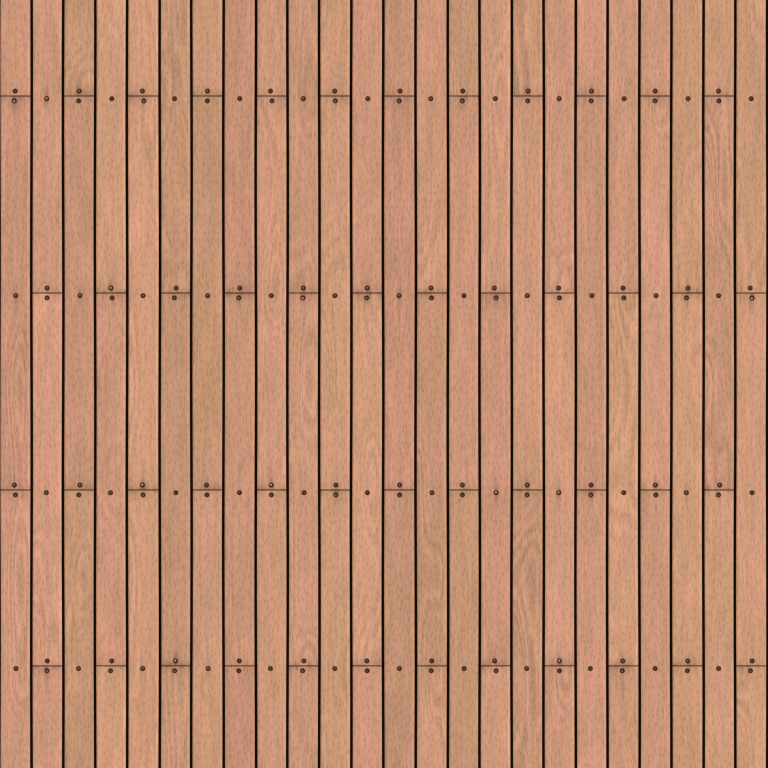
A three.js fragment shader for this texture:

```glsl
// Timber decking: narrow vertical boards with dark gaps, staggered butt joints
// and screws. Each board gets its own tint and grain from stretched, wrapping
// value noise, cellular pores and sine rings; everything repeats on the unit square.
varying vec2 vUv;

#define BOARDS 24.0
#define GAP_HALF 0.0016
#define JOINT_HALF 0.0007
#define SOFT 0.0010
#define SCREW_RADIUS 0.0032
#define SCREW_OFFSET 0.0064
#define GRAIN 0.105
#define FIGURE 0.050
#define PORES 0.075
#define WEAR 0.20

const float TAU = 6.2831853;
const vec3 TAN_WOOD = vec3(0.785, 0.595, 0.462);
const vec3 PINK_WOOD = vec3(0.800, 0.582, 0.475);
const vec3 GAP_DARK = vec3(0.075, 0.050, 0.030);
const vec3 JOINT_BROWN = vec3(0.25, 0.17, 0.12);
const vec3 SCREW_RIM = vec3(0.20, 0.13, 0.10);
const vec3 SCREW_HEAD = vec3(0.43, 0.32, 0.26);

float hash(vec2 p) {
  vec3 q = fract(p.xyx * 0.1031);
  q += dot(q, q.yzx + 33.33);
  return fract((q.x + q.y) * q.z);
}

// Value noise that wraps vertically after the given number of cells
float noise(vec2 p, float period) {
  vec2 i = floor(p), f = fract(p);
  f *= f * (3.0 - 2.0 * f);
  float y0 = mod(i.y, period), y1 = mod(i.y + 1.0, period);
  return mix(mix(hash(vec2(i.x, y0)), hash(vec2(i.x + 1.0, y0)), f.x),
             mix(hash(vec2(i.x, y1)), hash(vec2(i.x + 1.0, y1)), f.x), f.y);
}

// Distance to the nearest scattered point, with the same vertical wrap
float cellular(vec2 p, float period) {
  vec2 i = floor(p), f = fract(p);
  float nearest = 1.0;
  for (int a = -1; a <= 1; a++) for (int b = -1; b <= 1; b++) {
    vec2 o = vec2(float(a), float(b));
    vec2 id = vec2(i.x + o.x, mod(i.y + o.y, period));
    vec2 point = o + vec2(hash(id), hash(id + 71.0));
    nearest = min(nearest, length(point - f));
  }
  return nearest;
}

float inside(float d, float edge) {
  return 1.0 - smoothstep(edge - SOFT, edge + SOFT, d);
}

// Height of each of the four fixing rows
float rowHeight(float k) { return max(0.133, 0.1055 + 0.2565 * k); }

// Slight sideways drift of the gap to the left of a board
float gapShift(float column, float y) {
  float h = hash(vec2(mod(column, BOARDS), 5.0));
  return 0.03 * (h - 0.5) + 0.008 * sin(TAU * (2.0 * y + h * 7.0));
}

vec3 wood(float u, float y, float column, float board) {
  vec2 id = vec2(column, board);
  float tint = hash(id + 11.0), tone = hash(id + 23.0);
  float seed = floor(hash(id + 37.0) * 300.0);
  float fibre = 0.6 * noise(vec2(u * 14.0 + seed, y * 26.0), 26.0)
              + 0.4 * noise(vec2(u * 20.0 + seed, y * 84.0), 84.0) - 0.5;
  float mottle = noise(vec2(u * 2.5 + seed, y * 18.0), 18.0) - 0.5;
  float field = noise(vec2(u * 1.6 + seed, y * 8.0), 8.0);
  float rings = sin(TAU * (field * 6.0 + u * 1.5 + 0.5 * fibre));
  float figure = rings * (0.2 + hash(id + 51.0)) * smoothstep(0.25, 0.8, field);
  float pore = 1.0 - smoothstep(0.08, 0.42, cellular(vec2(u * 10.0 + seed, y * 95.0), 95.0));
  vec3 color = mix(TAN_WOOD, PINK_WOOD, clamp(tint + 0.7 * mottle, 0.0, 1.0));
  float light = 1.015 + 0.07 * (tone - 0.5) + 0.05 * mottle
              + GRAIN * fibre + FIGURE * figure - PORES * pore;
  return color * light;
}

void main() {
  float x = vUv.x * BOARDS + 0.015, y = vUv.y;
  float column = mod(floor(x), BOARDS), u = fract(x);

  // Board number between joints, which alternate from column to column
  float board = 0.0;
  for (int i = 0; i < 4; i++) {
    float k = float(i);
    board += mod(column + k, 2.0) * step(rowHeight(k), y);
  }
  board = mod(board, 2.0);
  vec3 color = wood(u, y, column, board);

  // Joints with a screw at each end, single screws between them
  for (int i = 0; i < 4; i++) {
    float k = float(i), joint = mod(column + k, 2.0);
    float dy = y - rowHeight(k);
    dy -= floor(dy + 0.5);
    vec2 id = vec2(column + 40.0, k * 2.0 + joint * step(0.0, dy));
    float age = hash(id), side = (hash(id + 9.0) - 0.5) * 0.0025;
    vec2 p = vec2((u - 0.49) / BOARDS - side,
                  mix(dy + 0.0035, abs(dy) - SCREW_OFFSET, joint));
    float r = length(p);
    float grime = noise(vec2(u * 7.0 + column * 9.0, y * 60.0), 60.0);
    float stain = joint * exp(-abs(dy) * 170.0) * grime;
    stain += age * age * exp(-p.x * p.x * 90000.0 - abs(p.y) * 110.0);
    color *= 1.0 - WEAR * stain * (0.6 + age);
    color = mix(color, JOINT_BROWN, 0.8 * joint * inside(abs(dy), JOINT_HALF));
    color = mix(color, SCREW_RIM, 0.9 * inside(r, SCREW_RADIUS));
    vec3 head = SCREW_HEAD * (0.75 + 0.5 * age + 0.5 * step(0.88, age));
    color = mix(color, head, inside(length(p - vec2(-0.0003, 0.0004)), SCREW_RADIUS * 0.45));
  }

  // Bevelled edges and the dark gaps between boards
  float left = abs(u - gapShift(column, y)) / BOARDS;
  float right = abs(1.0 + gapShift(column + 1.0, y) - u) / BOARDS;
  color *= 1.0 - 0.10 * inside(left, 0.0035);
  color *= 1.0 + 0.09 * hash(vec2(column, board + 80.0)) * inside(abs(right - 0.0040), 0.0010);
  color = mix(color, GAP_DARK, inside(min(left, right), GAP_HALF));
  gl_FragColor = vec4(color, 1.0);
}
```
